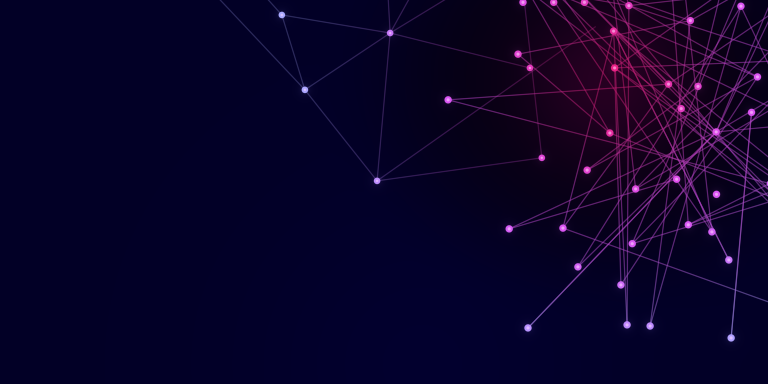
This background is drawn by a Shadertoy shader. Its source:

```glsl
const vec3 NAVY = vec3(0.008, 0.0, 0.15);
const vec3 DARK = vec3(0.02, 0.0, 0.07);
const vec3 EMBER = vec3(0.13, 0.0, 0.06);
const vec3 CRIMSON = vec3(0.85, 0.12, 0.48);
const vec3 ORCHID = vec3(0.80, 0.30, 0.88);
const vec3 ICE = vec3(0.62, 0.62, 0.94);
const vec2 HEART = vec2(1.58, 0.79);      // centre of the hot colours
const float LINE_HALF = 0.0014;
const float DOT_RADIUS = 0.0095;
const float WEB_INK = 0.30;
const float CHORD_INK = 0.52;
const int CHORDS = 46;
const int INNER_COLS = 4;
const int INNER_ROWS = 5;
const int INNER = INNER_COLS * INNER_ROWS;

// Sparse web: the first nodes carry dots, the later ones are loose ends
const int WEB_DOTS = 6;
const vec2 WEB[13] = vec2[13](
    vec2(0.734, 0.961), vec2(1.016, 0.914), vec2(0.794, 0.766),
    vec2(0.982, 0.529), vec2(1.411, 0.589), vec2(1.380, 0.823),
    vec2(0.550, 1.025), vec2(0.690, 1.010), vec2(1.010, 1.020),
    vec2(1.075, 1.020), vec2(1.190, 1.020), vec2(1.550, 0.930),
    vec2(1.365, 1.000));
const ivec2 EDGES[14] = ivec2[14](
    ivec2(6, 2), ivec2(0, 2), ivec2(0, 1), ivec2(1, 2), ivec2(2, 3),
    ivec2(1, 3), ivec2(3, 4), ivec2(1, 5), ivec2(0, 7), ivec2(1, 8),
    ivec2(1, 9), ivec2(1, 10), ivec2(3, 11), ivec2(4, 12));

// Outer tips of the dense cluster
const vec2 RIM[12] = vec2[12](
    vec2(1.349, 0.859), vec2(1.167, 0.740), vec2(1.529, 0.557),
    vec2(1.326, 0.404), vec2(1.466, 0.406), vec2(1.505, 0.305),
    vec2(1.375, 0.146), vec2(1.633, 0.154), vec2(1.693, 0.151),
    vec2(1.904, 0.120), vec2(1.898, 0.323), vec2(1.617, 0.258));

float hash(float n) {
    return fract(sin(n * 127.1 + 3.7) * 43758.5);
}

// Jittered grid leaning right towards the bottom
vec2 innerNode(int k) {
    float col = float(k % INNER_COLS), row = float(k / INNER_COLS);
    vec2 jitter = vec2(hash(float(k)), hash(float(k) + 40.0)) - 0.5;
    return vec2(1.56 + 0.125 * col + 0.022 * row, 0.96 - 0.14 * row) + 0.1 * jitter;
}

float segmentDistance(vec2 p, vec2 a, vec2 b) {
    vec2 ab = b - a;
    return length(p - a - ab * clamp(dot(p - a, ab) / dot(ab, ab), 0.0, 1.0));
}

float coverage(float d, float radius) {
    float soft = 0.7 / iResolution.y;
    return 1.0 - smoothstep(max(0.0, radius - soft), radius + soft, d);
}

// Layers one translucent line over the ink so far
float addLine(float ink, vec2 p, vec2 a, vec2 b, float strength) {
    return mix(ink, 1.0, strength * coverage(segmentDistance(p, a, b), LINE_HALF));
}

vec3 tintAt(vec2 p) {
    float d = distance(p, HEART);
    vec3 warm = mix(CRIMSON, ORCHID, smoothstep(0.02, 0.38, d));
    return mix(warm, ICE, smoothstep(0.35, 0.85, d));
}

void mainImage(out vec4 fragColor, in vec2 fragCoord) {
    vec2 p = fragCoord / iResolution.y;
    float ink = 0.0, dotDist = 10.0;

    // Sparse web
    for (int i = 0; i < EDGES.length(); i++)
        ink = addLine(ink, p, WEB[EDGES[i].x], WEB[EDGES[i].y], WEB_INK);
    for (int i = 0; i < WEB_DOTS; i++)
        dotDist = min(dotDist, distance(p, WEB[i]) + 0.001);

    // Rim tips, each tied to two inner nodes
    for (int i = 0; i < RIM.length(); i++) {
        float seed = float(i) * 2.0 + 90.0;
        dotDist = min(dotDist, distance(p, RIM[i]));
        for (int j = 0; j < 2; j++) {
            int target = int(hash(seed + float(j)) * float(INNER - 4));
            ink = addLine(ink, p, RIM[i], innerNode(target), CHORD_INK);
        }
    }
    ink = addLine(ink, p, RIM[4], vec2(2.02, 0.207), CHORD_INK);

    // Chords from the inner nodes to the top and right borders
    for (int i = 0; i < CHORDS; i++) {
        float seed = float(i) * 3.0 + 200.0;
        vec2 node = innerNode(int(hash(seed) * float(INNER)));
        float spread = hash(seed + 1.0);
        vec2 border = i % 2 == 0 ? vec2(1.36 + 0.7 * spread, 1.03)
                                 : vec2(2.04, 0.3 + 0.75 * spread);
        ink = addLine(ink, p, node, border, CHORD_INK);
    }

    // Inner dots and the row along the top
    for (int i = 0; i < INNER; i++)
        dotDist = min(dotDist, distance(p, innerNode(i)));
    for (int i = 0; i < 3; i++)
        dotDist = min(dotDist, distance(p, vec2(1.362 + 0.08 * float(i), 0.994)));

    // Backdrop: navy, a dark hollow and a faint ember glow
    vec2 away = p - HEART;
    float hollow = 1.0 - smoothstep(0.25, 0.72, length(away * vec2(0.95, 1.1)));
    vec3 color = mix(NAVY, DARK, hollow);
    color.b += 0.03 * exp(-5.0 * dot(p - vec2(1.1, 0.05), p - vec2(1.1, 0.05)));
    color += EMBER * exp(-22.0 * dot(away, away));

    // Lines, then dots with a halo and a pale core
    vec3 tint = tintAt(p);
    color = mix(color, tint, 0.85 * ink);
    color += tint * 0.25 * exp(-dotDist / 0.008);
    color = mix(color, tint * 1.08, coverage(dotDist, DOT_RADIUS));
    color = mix(color, vec3(1.0, 0.85, 1.0), 0.55 * coverage(dotDist, 0.004));
    fragColor = vec4(clamp(color, 0.0, 1.0), 1.0);
}
```
